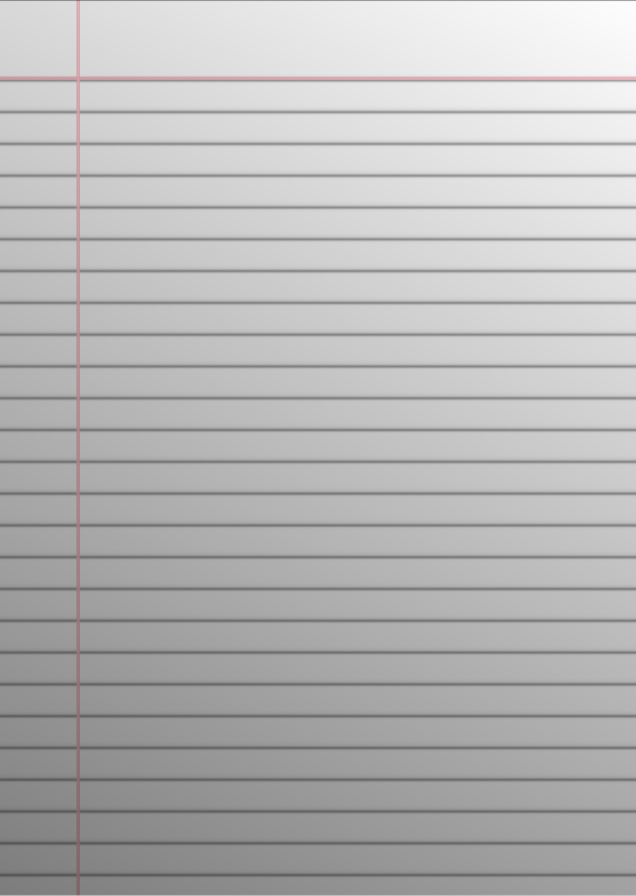
Give the GLSL for this pattern, as a Shadertoy shader.

```glsl
float softLine(float dist, float radius) {
    return exp(-dist * dist / (radius * radius));
}

float band(float dist, float halfWidth, float pixel) {
    return 1.0 - smoothstep(-0.5 * pixel, 0.5 * pixel, abs(dist) - halfWidth);
}

void mainImage(out vec4 fragColor, in vec2 fragCoord) {
    vec2 uv = fragCoord / iResolution.xy;
    float pixel = 1.0 / iResolution.y;
    // Page position in heights, measured from the top left
    vec2 page = vec2(fragCoord.x * pixel, 1.0 - uv.y);

    // Paper lit from the upper right
    float light = min(0.488 + 0.36 * uv.y + 0.145 * uv.x, 1.0);
    vec3 color = vec3(light);

    // Evenly spaced rules below the header, with a faint shadow above each
    const float spacing = 0.03548;
    float row = max(round((page.y - 0.0897) / spacing), 0.0);
    float ruleDist = page.y - 0.0897 - row * spacing;
    color *= 1.0 - 0.31 * softLine(ruleDist, 0.0018);
    color *= 1.0 - 0.05 * softLine(ruleDist + 0.0015, 0.0035);

    // Pink header and margin rules
    vec3 pink = light * vec3(0.97, 0.72, 0.76);
    color = mix(color, pink, 0.9 * band(page.y - 0.0872, 0.0018, pixel));
    float marginDist = page.x - 0.0872;
    color = mix(color, pink, 0.9 * band(marginDist, 0.0018, pixel));
    color += 0.05 * light * softLine(marginDist, 0.0008);

    // Dark top edge and pale bottom edge
    color *= 1.0 - 0.35 * band(page.y, 0.0013, pixel);
    color = mix(color, vec3(0.85), 0.6 * band(page.y - 1.0, 0.0013, pixel));

    fragColor = vec4(color, 1.0);
}
```
